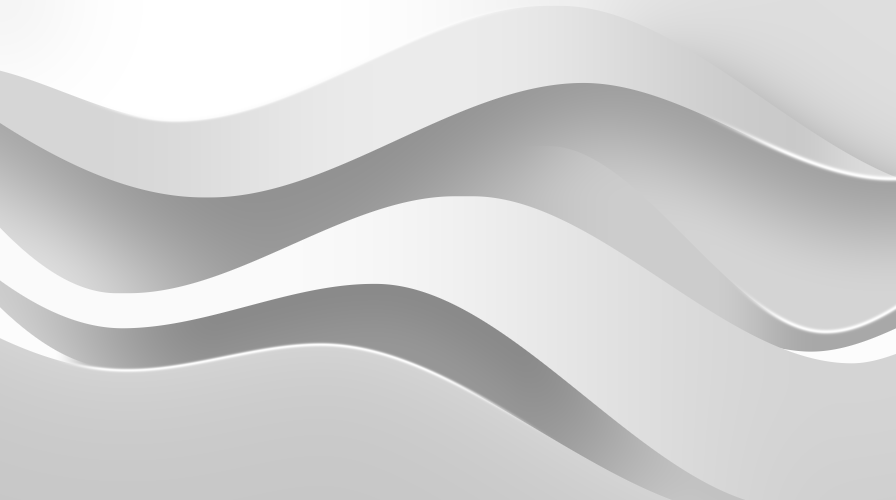
Give the GLSL for this background, as a WebGL 2 fragment shader.

```glsl
#version 300 es
precision highp float;
// Layered paper-like waves in soft greys, with shaded folds and bright rims.
uniform vec2 u_resolution;
out vec4 outColor;

const vec2 CANVAS = vec2(7.68, 4.28);
const float WHITE = 0.99;

// One eased rise (or fall): b = (start x, end x, change of height).
float bend(float x, vec3 b) {
    return b.z * smoothstep(b.x, b.y, x);
}

// Height of a curve made of three successive bends.
float wave(float x, float y0, vec3 a, vec3 b, vec3 c) {
    return y0 + bend(x, a) + bend(x, b) + bend(x, c);
}

// Vertical offset turned into approximate distance below the curve.
float depthBelow(float h, float pixel) {
    return h * pixel / max(length(vec2(dFdx(h), dFdy(h))), 1e-6);
}

// Antialiased coverage of the region below a curve.
float cover(float depth, float pixel) {
    return clamp(depth / pixel + 0.5, 0.0, 1.0);
}

// Thin light line that follows an edge.
float rim(float depth, float width) {
    float t = depth / width;
    return exp(-t * t);
}

// Value that fades in between two x positions.
float fade(float x, float from, float to) {
    return smoothstep(from, to, x);
}

// Backdrop, dimmed at the right where the upper ribbon casts a shadow.
float backdrop(vec2 p, float d) {
    float base = mix(1.0, 0.87, fade(p.x, 2.6, 7.0));
    base -= 0.04 * exp(-dot(p - vec2(0.0, 4.28), p - vec2(0.0, 4.28)) * 2.0);
    return base - 0.11 * exp(min(d, 0.0) / 0.22) * fade(p.x, 4.9, 6.6);
}

float upperRibbon(float x) {
    return 0.84 + 0.08 * fade(x, 0.8, 3.3) - 0.13 * fade(x, 4.0, 6.8)
         + 0.07 * fade(x, 6.8, 7.5);
}

// Hollow under the upper ribbon: dark at the overhang, lighter further down.
float hollow(float x, float d) {
    float lit = 0.62 + 0.25 * (1.0 - fade(x, 0.3, 2.4)) + 0.21 * fade(x, 2.4, 6.2);
    float dark = 0.57 + 0.09 * (1.0 - fade(x, 0.0, 2.2)) + 0.06 * fade(x, 3.0, 6.0);
    return mix(dark, lit, smoothstep(-0.1, 1.0, d));
}

float lowerFold(float x, float d) {
    float base = 0.54 + 0.26 * (1.0 - fade(x, -0.1, 1.9)) + 0.22 * fade(x, 4.4, 6.0);
    return base + 0.05 * smoothstep(0.0, 0.6, d);
}

void main() {
    vec2 p = gl_FragCoord.xy / u_resolution * CANVAS;
    float pixel = CANVAS.y / u_resolution.y;
    float x = p.x;

    // Edges from top to bottom.
    float crest = wave(x, 3.73, vec3(-0.4, 1.5, -0.48), vec3(1.5, 4.7, 0.98), vec3(4.8, 8.3, -1.6));
    float overhang = wave(x, 5.69, vec3(-4.25, 1.75, -3.1), vec3(1.8, 5.0, 0.98), vec3(5.0, 7.65, -0.82));
    float inner = 3.03 + bend(x, vec3(4.7, 7.08, -1.59)) + bend(x, vec3(7.08, 9.08, 0.97));
    float curl = 1.37 + bend(x, vec3(6.2, 6.95, -0.1)) + bend(x, vec3(6.95, 8.95, 0.66));
    float ribbonTop = wave(x, 7.17, vec3(-4.0, 1.0, -5.4), vec3(1.1, 3.9, 0.83), vec3(4.05, 7.3, -1.43))
                    + bend(x, vec3(7.3, 8.5, 0.34));
    float ribbonBase = wave(x, 5.07, vec3(-3.95, 1.05, -3.6), vec3(1.05, 3.2, 0.38), vec3(3.22, 6.8, -1.92));
    float sliver = 6.13 + bend(x, vec3(-4.0, 1.0, -5.0));
    float ground = wave(x, 3.41, vec3(-3.92, 1.08, -2.3), vec3(1.1, 2.75, 0.22), vec3(2.75, 6.5, -1.48));

    float dCrest = depthBelow(crest - p.y, pixel);
    float dOver = depthBelow(overhang - p.y, pixel);
    float dInner = depthBelow(inner - p.y, pixel);
    float dCurl = depthBelow(curl - p.y, pixel);
    float dTop = depthBelow(ribbonTop - p.y, pixel);
    float dBase = depthBelow(ribbonBase - p.y, pixel);
    float dSliver = depthBelow(sliver - p.y, pixel);
    float dGround = depthBelow(ground - p.y, pixel);

    // Backdrop and upper ribbon.
    float shade = backdrop(p, dCrest);
    shade = mix(shade, upperRibbon(x), cover(dCrest, pixel));
    shade = mix(shade, WHITE, rim(dCrest, 0.016) * fade(x, 0.6, 1.4) * (1.0 - fade(x, 3.2, 4.8)));

    // Hollow with its inner sheet and curled corner at the right.
    shade = mix(shade, hollow(x, dOver), cover(dOver, pixel));
    shade = mix(shade, WHITE, rim(dOver, 0.02) * fade(x, 5.9, 6.8));
    float sheet = mix(0.80, 0.66, fade(x, 6.1, 7.0));
    shade = mix(shade, sheet, cover(dInner, pixel) * fade(x, 4.4, 5.8));
    shade = mix(shade, WHITE, rim(dInner, 0.018) * fade(x, 6.2, 6.8));
    shade = mix(shade, WHITE, cover(dCurl, pixel) * fade(x, 6.4, 6.6));

    // Bright middle ribbon and the dark fold beneath it.
    float ribbon = mix(0.98, 0.83, fade(x, 2.3, 7.2)) - 0.02 * fade(x, 5.5, 7.7) * fade(dTop, 0.2, 1.5);
    shade = mix(shade, ribbon, cover(dTop, pixel));
    shade = mix(shade, lowerFold(x, dBase), cover(dBase, pixel));
    shade = mix(shade, WHITE, cover(dSliver, pixel) * (1.0 - fade(x, 0.45, 0.8)));

    // Ground sheet with its rim.
    float floorShade = 0.775 + 0.055 * exp(-max(dGround, 0.0) / 0.6);
    shade = mix(shade, floorShade, cover(dGround, pixel));
    shade = mix(shade, WHITE, rim(dGround, 0.015) * fade(x, 0.4, 0.9) * (1.0 - fade(x, 3.6, 4.9)));

    outColor = vec4(vec3(shade), 1.0);
}
```
